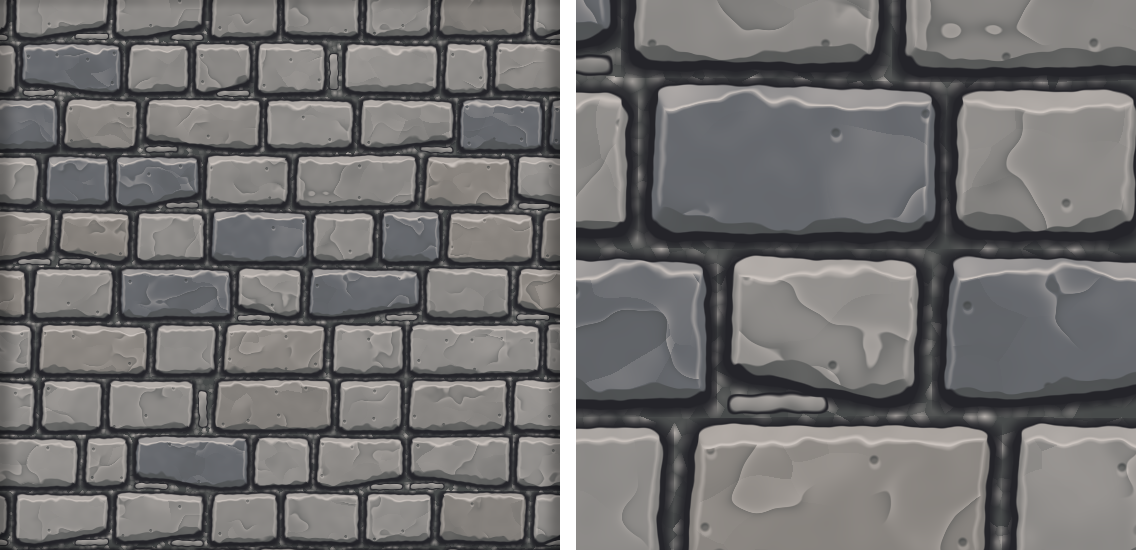
Left: the whole. Right: its middle third, enlarged.
Give the GLSL for this texture, as a Shadertoy shader.

```glsl
// Wall of worn grey stone blocks in uneven courses, with bevels, cracks, chips and gravel joints.

// Layout, in course heights
const float COURSES = 9.79;      // over the canvas height
const float COURSE_SHIFT = 0.05; // height of the lowest joint
const float COURSE_CYCLE = 9.0;  // courses before a repeat
const float WALL_WIDTH = 9.985;  // length before a repeat
const float STONES = 6.0;        // in a usual course
const float JITTER = 0.58;
const float GAP = 0.03;
const float CHIP_CHANCE = 0.36;
const float DARK_CHANCE = 0.07;

// Per side: left, right, bottom, top
const vec4 BEVEL_WIDTH = vec4(0.075, 0.075, 0.13, 0.10);
const vec4 BEVEL_TONE = vec4(-0.12, -0.18, -0.72, 0.48);
const vec4 RIM_TONE = vec4(0.40, 0.42, 0.0, 0.55);
const vec4 INK_WIDTH = vec4(0.037, 0.033, 0.055, 0.012);

const vec3 STONE = vec3(0.55, 0.54, 0.53);
const vec3 WARM_STONE = vec3(0.52, 0.50, 0.48);
const vec3 DARK_STONE = vec3(0.40, 0.41, 0.43);
const vec3 LIGHT = vec3(0.79, 0.76, 0.74);
const vec3 SHADE = vec3(0.28, 0.29, 0.29);
const vec3 INK = vec3(0.14, 0.14, 0.16);

vec2 hash2(vec2 p) {
  vec3 a = fract(p.xyx * vec3(0.1031, 0.1030, 0.0973));
  a += dot(a, a.yzx + 33.33);
  return fract((a.xx + a.yz) * a.zy);
}

float corner(vec2 cell, vec2 f) {
  float angle = 6.2832 * hash2(cell).x;
  return dot(vec2(cos(angle), sin(angle)), f);
}

// Gradient noise
float noise(vec2 p) {
  vec2 i = floor(p), f = p - i, u = f * f * (3.0 - 2.0 * f), e = vec2(0, 1);
  return mix(mix(corner(i, f), corner(i + e.yx, f - e.yx), u.x),
             mix(corner(i + e, f - e), corner(i + 1.0, f - 1.0), u.x), u.y);
}

// Distance to the nearest scattered centre, and its random value
vec2 cells(vec2 p) {
  vec2 best = vec2(9, 0);
  for (int n = 0; n < 9; n++) {
    vec2 c = floor(p) + vec2(n % 3 - 1, n / 3 - 1), h = hash2(c);
    float d = length(c + h - p);
    if (d < best.x) best = vec2(d, h.y);
  }
  return best;
}

float smoothMin(float a, float b, float k) {
  float h = max(k - abs(a - b), 0.0);
  return min(a, b) - h * h * 0.25 / k;
}

// Lighten (tone > 0) or darken (tone < 0)
vec3 relief(vec3 base, float tone) {
  return mix(base, tone > 0.0 ? LIGHT : SHADE, min(abs(tone), 1.0));
}

float jointX(float row, float k, float n) {
  float jitter = JITTER * (hash2(vec2(mod(k, n), row + 20.0)).x - 0.5);
  return (k + 0.37 + 0.26 * mod(row, 2.0) + jitter) * WALL_WIDTH / n;
}

// Flaked facets, cracked ledges and pits
float faceTone(vec2 q, vec2 seed, float aa) {
  vec2 p = q + seed;
  vec2 bent = p + 0.22 * vec2(noise(p * 2.3), noise(p * 2.3 + 40.0));
  float worn = smoothstep(-0.12, 0.25, noise(p * 1.3 + 9.0));
  float facet = cells(mat2(1.5, 1.1, -1.4, 2.2) * bent).y - 0.5;
  float fine = noise(p * 5.0);
  float tone = 0.1 * (q.y - 0.5) + 0.36 * worn * facet + 0.08 * fine;

  float ledge = noise(bent * vec2(1.2, 1.7) + 17.0) + 0.16 * fine;
  float crack = 0.42 * exp(-abs(ledge) / 0.055) * mix(-1.0, 1.0, smoothstep(-aa, aa, ledge));
  tone += crack * smoothstep(-0.1, 0.2, noise(p * 1.6 + 55.0));

  vec2 g = p * 2.0, pit = hash2(floor(g) + 5.0), d = fract(g) - 0.3 - 0.4 * pit;
  float rim = smoothstep(0.09, 0.04, length(d + vec2(-0.01, 0.045)));
  float hole = smoothstep(0.07, 0.03, length(d));
  return tone + step(pit.x, 0.4) * (0.35 * rim - 0.85 * hole);
}

void mainImage(out vec4 fragColor, in vec2 fragCoord) {
  float aa = COURSES / iResolution.y;
  vec2 wall = fragCoord * aa - vec2(0, COURSE_SHIFT);
  wall.y += 0.035 * noise(wall * vec2(0.7, 0.4));

  // Find the stone
  float row = mod(floor(wall.y), COURSE_CYCLE);
  float n = STONES + step(0.76, hash2(vec2(row, 71)).x);
  float k = floor(wall.x * n / WALL_WIDTH - 0.5);
  if (wall.x < jointX(row, k, n)) k--;
  else if (wall.x >= jointX(row, k + 1.0, n)) k++;
  float left = jointX(row, k, n), width = jointX(row, k + 1.0, n) - left;
  vec2 q = vec2(wall.x - left, fract(wall.y)), id = vec2(mod(k, n), row);
  vec2 h = hash2(id + 3.0), tilt = hash2(id + 31.0), pick = hash2(id + 57.0);
  vec2 seed = floor(h * 90.0) * 7.0;

  // Room for a chip below or beside some stones
  float hasChip = step(pick.x, CHIP_CHANCE);
  float upright = step(pick.x, CHIP_CHANCE * 0.22) * step(1.4, width);
  float side = step(0.5, pick.y), along = mix(1.0 - q.x / width, q.x / width, side);
  float lift = hasChip * (1.0 - upright) * 0.15 * smoothstep(0.2, 0.9, along);

  // Depth inside each side, then inside the rounded whole
  float wobble = 0.022 * noise(q * 4.0 + seed) + 0.012 * noise(q * 11.0 + seed);
  vec4 depth = vec4(q.x, width - q.x, q.y, 1.0 - q.y) - GAP + wobble;
  depth -= vec4(0.07 * tilt.x * q.y, 0.07 * tilt.y * (1.0 - q.y) + 0.24 * upright,
                lift + 0.03 * h.x, 0.05 * h.y * q.x / width);
  float inside = smoothMin(smoothMin(depth.x, depth.y, 0.1), smoothMin(depth.z, depth.w, 0.1), 0.17);

  // Gravel
  vec2 pebble = cells(wall * 11.0);
  vec3 color = relief(SHADE, (pebble.y - 0.2) * (1.1 - 1.3 * pebble.x));
  color = mix(color, INK, 0.85 * smoothstep(-0.07, 0.0, inside));

  // Chip wedged into the joint
  vec2 size = mix(vec2(0.30, 0.06), vec2(0.085, 0.33), upright);
  vec2 c = q - mix(vec2(mix(0.36, width - 0.36, side), 0.085), vec2(width - 0.14, 0.46), upright);
  vec2 edge = size - abs(c) + 0.03 * noise(q * 8.0 + seed);
  float chip = smoothMin(edge.x, edge.y, 0.05);
  vec3 chipColor = relief(STONE, 0.5 * c.y / size.y + 0.5 * noise(q * 7.0 + seed));
  chipColor = mix(INK, chipColor, smoothstep(0.008, 0.03, chip));
  color = mix(color, chipColor, hasChip * smoothstep(-aa, aa, chip));

  // Bevels with mitred corners
  float flake = noise(q * 2.6 + seed + 13.0) + 0.4 * noise(q * 7.0 + seed);
  vec4 bevel = BEVEL_WIDTH * (1.0 + flake * vec4(0.5, 0.5, 1.1, 1.2)), e = depth / bevel;
  float nearest = min(min(e.x, e.y), min(e.z, e.w));
  vec4 weight = exp(-9.0 * (e - nearest));
  weight /= dot(weight, vec4(1));
  float fromFace = (nearest - 1.0) * dot(weight, bevel);
  float tone = mix(dot(weight, BEVEL_TONE) + 0.3 * flake, faceTone(q, seed, aa),
                   smoothstep(-aa, aa, fromFace));
  tone += dot(weight, RIM_TONE) * (1.0 - smoothstep(0.0, 0.02 + aa, abs(fromFace)));

  // Stone colour and dark outline
  vec3 base = mix(STONE, WARM_STONE, smoothstep(0.6, 1.0, tilt.x)) * (0.97 + 0.06 * h.y);
  base = mix(base, DARK_STONE, step(tilt.y, DARK_CHANCE));
  float ink = dot(weight, INK_WIDTH);
  vec3 stone = mix(INK, relief(base, tone), smoothstep(ink - aa, ink + aa, inside));
  color = mix(color, stone, smoothstep(-aa, aa, inside));

  // Dim the outer border
  vec2 uv = fragCoord / iResolution.xy;
  vec2 rim = smoothstep(vec2(0), vec2(0.035, 0.02), min(uv, 1.0 - uv));
  color *= mix(0.72, 1.0, rim.x) * mix(0.85, 1.0, rim.y);
  fragColor = vec4(color, 1);
}
```
